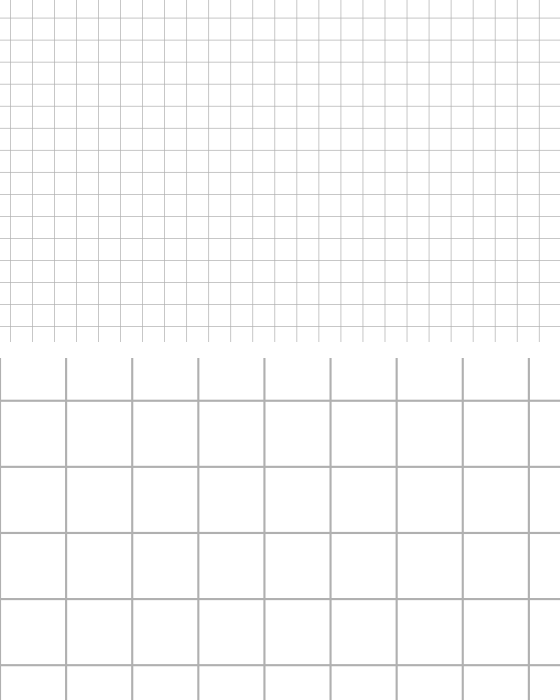
Top: the whole. Bottom: its middle third, enlarged.
Give the GLSL for this pattern, as a Shadertoy shader.

```glsl
// Share of a pixel covered by a line, exact even for lines thinner than a pixel
vec2 lineCoverage(vec2 cell, float width, float pixel) {
    vec2 dist = abs(fract(cell + 0.5) - 0.5);
    return clamp(0.5 * (width + pixel) - dist, 0.0, min(width, pixel)) / pixel;
}

void mainImage(out vec4 fragColor, in vec2 fragCoord) {
    // Square cells, 15.52 to the canvas height
    float pixel = 15.52 / iResolution.y;
    vec2 cell = fragCoord * pixel - vec2(0.471, 0.70);

    // Vertical and horizontal rules, joined where they cross
    vec2 rules = lineCoverage(cell, 0.0323, pixel);
    float ink = 1.0 - (1.0 - rules.x) * (1.0 - rules.y);

    vec3 paper = vec3(1.0);
    vec3 ruleGrey = vec3(0.69);
    fragColor = vec4(mix(paper, ruleGrey, ink), 1.0);
}
```
